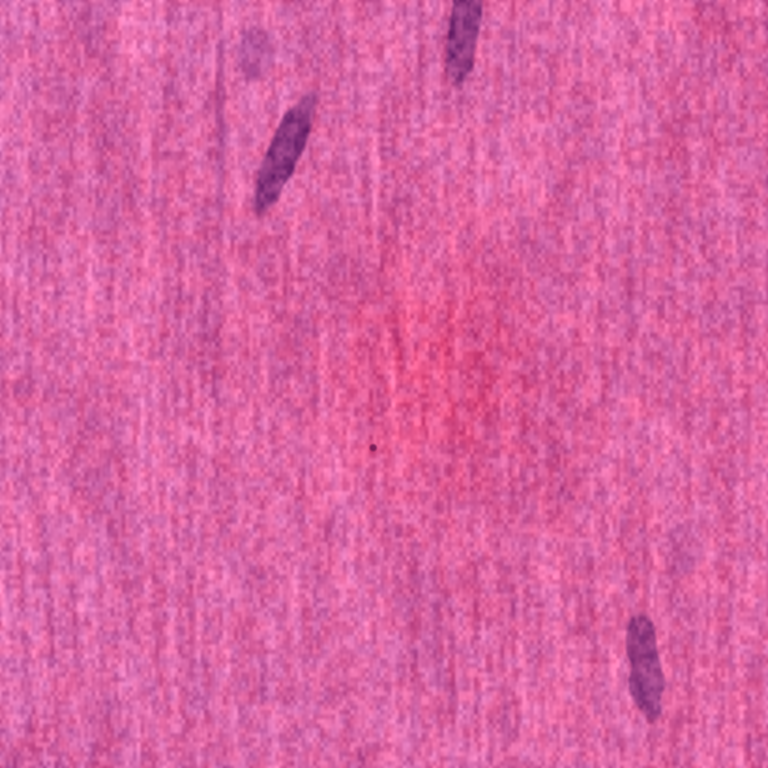
Give the GLSL for this texture, as a WebGL 2 fragment shader.

```glsl
#version 300 es
precision highp float;

uniform vec2 u_resolution;
out vec4 fragColor;

const float TAU = 6.2831853;

float hash(vec2 cell) {
    vec3 q = fract(cell.xyx * vec3(0.1031, 0.1030, 0.0973));
    q += dot(q, q.yzx + 33.33);
    return fract((q.x + q.y) * q.z);
}

// Value noise centred on zero, from -0.5 to 0.5
float noise(vec2 p) {
    vec2 cell = floor(p);
    vec2 f = fract(p);
    f = f * f * (3.0 - 2.0 * f);
    float low = mix(hash(cell), hash(cell + vec2(1.0, 0.0)), f.x);
    float high = mix(hash(cell + vec2(0.0, 1.0)), hash(cell + 1.0), f.x);
    return mix(low, high, f.y) - 0.5;
}

// Position in a frame whose y axis leans right by the given angle
vec2 lean(vec2 p, float angle) {
    float c = cos(angle), s = sin(angle);
    return vec2(c * p.x - s * p.y, s * p.x + c * p.y);
}

// Soft ellipse: 1 inside, 0 outside
float spindle(vec2 p, vec2 halfSize, float angle, float softness) {
    float r = length(lean(p, angle) / halfSize);
    return 1.0 - smoothstep(1.0 - softness, 1.0 + softness, r);
}

// Lengthwise strands with fine, partly regular striping
float fibres(vec2 p) {
    float x = p.x + 0.022 * noise(p * vec2(4.0, 2.5));
    float strands = 1.5 * noise(vec2(x * 62.0, p.y * 5.0));
    float threads = 1.2 * noise(vec2(x * 115.0 + 7.0, p.y * 16.0));
    float regularity = 0.28 + 0.4 * noise(p * vec2(9.0, 5.0) + 31.0);
    return strands + threads + regularity * sin(TAU * x * 58.0);
}

// Fine speckle, slightly longer than wide
float grain(vec2 p) {
    float fine = 2.6 * noise(p * vec2(205.0, 165.0));
    float coarse = 1.5 * noise(p * vec2(105.0, 80.0) + 53.0);
    return fine + coarse;
}

// Narrow bright gaps with a shaded right side
float clefts(vec2 p) {
    float sum = 0.0;
    for (int i = 0; i < 5; i++) {
        float k = float(i);
        vec2 centre = fract(vec2(0.505, 0.52) + k * vec2(0.96, 0.23));
        vec2 q = lean(p - centre, -0.09);
        q.x += 0.008 * noise(vec2(q.y * 18.0, k * 9.0));
        float span = exp(-pow(abs(q.y) / 0.095, 4.0));
        float gap = exp(-pow(q.x / 0.0065, 2.0));
        float shade = exp(-pow((q.x - 0.015) / 0.006, 2.0));
        sum += span * (1.3 * gap - 1.1 * shade) * (1.0 - 0.13 * k);
    }
    return sum;
}

// Dark elongated nuclei
float darkNuclei(vec2 p) {
    float cover = 0.0;
    for (int i = 0; i < 3; i++) {
        float k = float(i);
        vec2 centre = fract(vec2(0.37, 0.80) + k * vec2(0.235, 0.165));
        vec2 halfSize = vec2(0.021, 0.083 - 0.006 * k);
        float body = spindle(p - centre, halfSize, 0.41 - 0.27 * k, 0.17);
        cover = max(cover, body * (1.0 - 0.09 * k));
    }
    return cover;
}

// Pale rounded nuclei lying out of focus
float paleNuclei(vec2 p) {
    float cover = 0.0;
    for (int i = 0; i < 3; i++) {
        float k = float(i);
        vec2 centre = fract(vec2(0.332, 0.928) + k * vec2(0.556, 0.356));
        float body = spindle(p - centre, vec2(0.026, 0.035), 0.1 * k, 0.25);
        cover = max(cover, body * (0.5 - 0.16 * k));
    }
    return cover;
}

void main() {
    vec2 p = gl_FragCoord.xy / u_resolution.y;

    // Tissue tone
    float speckle = grain(p);
    float mottle = noise(p * vec2(7.0, 5.0) + 11.0) + noise(p * 17.0);
    float tone = speckle + fibres(p) + 0.6 * mottle + clefts(p);
    vec3 colour = vec3(0.857, 0.393, 0.642) + tone * vec3(0.058, 0.058, 0.052);

    // Red centre, and drift between mauve and rose
    vec2 red = (p - vec2(0.56, 0.51)) / vec2(0.13, 0.18);
    colour += exp(-dot(red, red)) * vec3(0.025, -0.075, -0.105);
    float drift = 0.6 * (p.x - 0.5) + 0.5 * noise(p * 4.0 + 5.0);
    float tint = noise(p * vec2(85.0, 65.0) + 91.0);
    colour += drift * vec3(0.01, -0.03, -0.045);
    colour += tint * vec3(0.075, -0.015, -0.055);

    // Nuclei, a thin violet strand and a dark fleck
    vec2 wobble = 0.007 * vec2(noise(p * 45.0), noise(p * 45.0 + 19.0));
    float clump = noise(p * vec2(85.0, 70.0) + 73.0) + 0.2 * speckle;
    vec3 chromatin = vec3(0.49, 0.17, 0.46) + clump * vec3(0.24, 0.16, 0.15);
    vec3 violet = vec3(0.61, 0.25, 0.56) + 0.04 * speckle;
    float strand = spindle(p - vec2(0.287, 0.84), vec2(0.007, 0.12), 0.0, 0.5);
    colour = mix(colour, violet, max(paleNuclei(p + wobble), 0.45 * strand));
    colour = mix(colour, chromatin, 0.86 * darkNuclei(p + wobble));
    float fleck = spindle(p - vec2(0.486, 0.417), vec2(0.0045), 0.0, 0.5);
    colour = mix(colour, vec3(0.42, 0.08, 0.32), 0.85 * fleck);

    fragColor = vec4(clamp(colour, 0.0, 1.0), 1.0);
}
```
